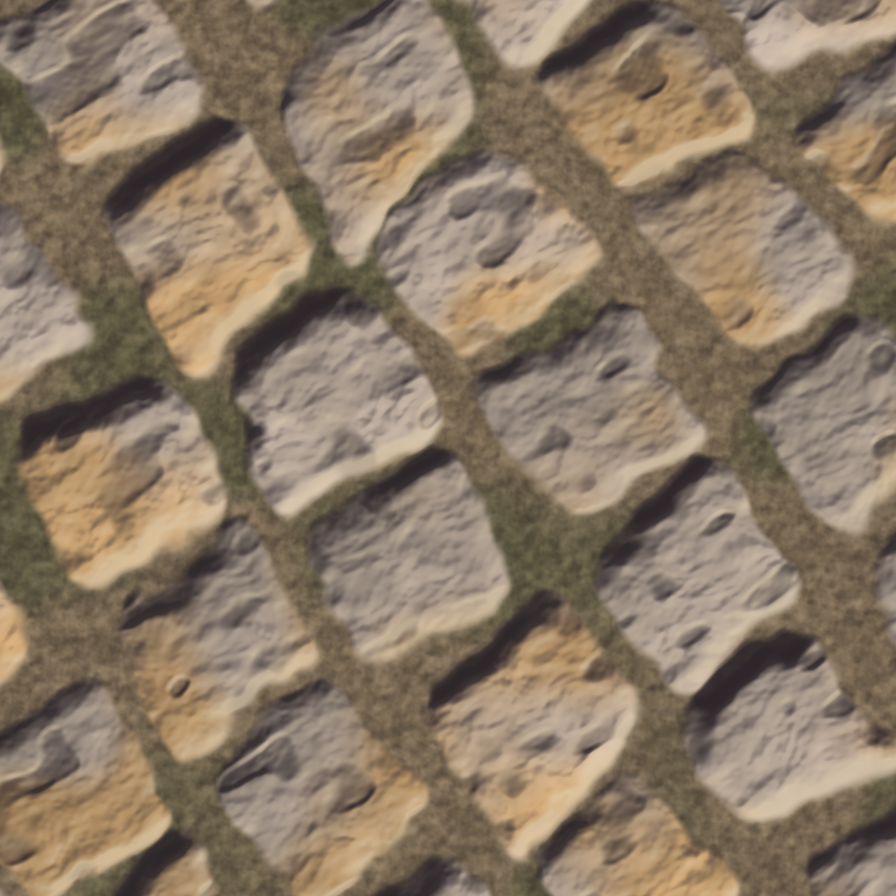
Give the GLSL for this texture, as a three.js fragment shader.

```glsl
// Weathered cobblestones set in slanting columns with earthy joints between them.
// Jittered rounded boxes give a height field; its slope towards a low light and
// a short shadow march shade the rough, pitted stone and the gritty mortar.

varying vec2 vUv;

const vec2 ACROSS = vec2(0.836, 0.549);   // from one column to the next
const vec2 DOWN = vec2(0.549, -0.836);    // along a column, towards the light
const vec2 PITCH = vec2(0.240, 0.215);    // stone spacing on those two axes
const vec2 HALF_SIZE = vec2(0.097, 0.090);
const float CORNER = 0.030;
const float STONE_HEIGHT = 0.030;
const float GRIT_HEIGHT = 0.013;
const float SHADOW_SLOPE = 0.85;
const float RELIEF_STEP = 0.0028;
const float CONTRAST = 0.62;

const vec3 GREY_STONE = vec3(0.68, 0.62, 0.57);
const vec3 OCHRE_STONE = vec3(0.71, 0.57, 0.40);
const vec3 MORTAR = vec3(0.47, 0.405, 0.32);
const vec3 MOSS = vec3(0.36, 0.34, 0.25);
const vec3 SHADOW = vec3(0.17, 0.145, 0.16);
const vec3 HIGHLIGHT = vec3(0.87, 0.80, 0.68);

float hash(vec2 p) {
  vec3 a = fract(p.xyx * 0.1031);
  a += dot(a, a.yzx + 33.33);
  return fract((a.x + a.y) * a.z);
}

float noise(vec2 p) {
  vec2 i = floor(p), f = fract(p);
  f = f * f * (3.0 - 2.0 * f);
  return mix(mix(hash(i), hash(i + vec2(1.0, 0.0)), f.x),
             mix(hash(i + vec2(0.0, 1.0)), hash(i + 1.0), f.x), f.y);
}

float fbm(vec2 p) {
  float sum = 0.0, amp = 0.55;
  for (int i = 0; i < 3; i++) {
    sum += amp * noise(p);
    p = mat2(0.8, 0.6, -0.6, 0.8) * p * 1.9 + 7.3;
    amp *= 0.5;
  }
  return sum;
}

// Ragged outlines: bend space before measuring the stones.
vec2 warp(vec2 p) {
  vec2 broad = vec2(noise(p * 9.0), noise(p * 9.0 + 31.0)) - 0.5;
  vec2 fine = vec2(noise(p * 34.0 + 5.0), noise(p * 34.0 + 57.0)) - 0.5;
  return p + 0.040 * broad + 0.014 * fine;
}

// Nearest stone: x = signed distance, yz = its cell, w = place along the column.
vec4 cobble(vec2 p) {
  p = warp(p);
  vec2 q = vec2(dot(p, ACROSS), dot(p, DOWN)) / PITCH + 20.0;
  vec4 nearest = vec4(1.0);
  for (int i = -1; i <= 1; i++) {
    float column = floor(q.x) + float(i);
    float y = q.y + hash(vec2(column, 3.0));
    for (int j = -1; j <= 1; j++) {
      vec2 id = vec2(column, floor(y) + float(j));
      vec2 rnd = vec2(hash(id + 11.0), hash(id + 47.0));
      vec2 local = (vec2(q.x, y) - id - 0.5 - 0.12 * (rnd - 0.5)) * PITCH;
      local.y += local.x * (0.45 * hash(id + 71.0) - 0.15);
      local.x += local.y * 0.35 * (rnd.y - 0.5);
      vec2 size = HALF_SIZE * (0.87 + 0.21 * rnd.yx);
      size.x *= 1.0 + 1.6 * local.y * (rnd.x - 0.5);
      vec2 e = abs(local) - size + CORNER;
      float d = length(max(e, 0.0)) + min(max(e.x, e.y), 0.0) - CORNER;
      if (d < nearest.x) nearest = vec4(d, id, local.y / size.y);
    }
  }
  return nearest;
}

float stoneMask(float d) { return 1.0 - smoothstep(-0.006, 0.007, d); }

float bodyHeight(vec4 s) {
  float rise = 1.0 - smoothstep(-0.026, 0.010, s.x);
  return STONE_HEIGHT * rise * (0.55 + 0.85 * hash(s.yz + 5.0));
}

// Chipped grain, longer across than down.
vec2 grain(vec2 p) {
  p += 0.012 * vec2(noise(p * 22.0), noise(p * 22.0 + 9.0));
  return vec2(dot(p, ACROSS) * 36.0, dot(p, DOWN) * 60.0) + 40.0;
}

float pits(vec2 p) {
  return smoothstep(0.66, 0.86, noise(grain(p) * 0.55 + 13.0));
}

float relief(vec2 p) {
  vec4 s = cobble(p);
  float stone = stoneMask(s.x);
  float grit = mix(0.55 * fbm(p * 75.0), fbm(grain(p)) - 0.50 * pits(p), stone);
  return bodyHeight(s) + GRIT_HEIGHT * grit;
}

// Darkness cast by taller stones on the side of the light.
float castShadow(vec2 p, float ground) {
  float dark = 0.0;
  for (int i = 1; i <= 6; i++) {
    float t = 0.007 * float(i);
    float over = bodyHeight(cobble(p + DOWN * t)) - ground - t * SHADOW_SLOPE;
    dark = max(dark, smoothstep(-0.003, 0.009, over));
  }
  return dark;
}

void main() {
  vec2 p = vUv;
  vec4 s = cobble(p);
  float stone = stoneMask(s.x);
  vec2 ray = DOWN * RELIEF_STEP;
  float lit = (relief(p - ray) - relief(p + ray)) / (2.0 * RELIEF_STEP);

  // Stone colour: grey to ochre by stone and by stain, warmer at the lit lip.
  float stain = noise(p * 11.0 + 3.0) + 0.7 * hash(s.yz + 23.0) + 0.22 * s.w;
  vec3 rock = mix(GREY_STONE, OCHRE_STONE, smoothstep(0.70, 1.35, stain));
  rock *= 0.90 + 0.16 * hash(s.yz + 37.0) + 0.09 * s.w;
  rock *= 0.86 + 0.28 * fbm(grain(p) * 0.8 + 5.0);
  rock = mix(rock, SHADOW, 0.38 * pits(p));

  // Joint colour: brown earth with mossy patches and grit.
  vec3 earth = mix(MORTAR, MOSS, smoothstep(0.45, 0.80, noise(p * 8.0 + 19.0)));
  earth *= 0.72 + 0.56 * fbm(p * 95.0 + 2.0);

  // Light, crevices and cast shadow.
  vec3 color = mix(earth, rock, stone);
  float glow = clamp(lit * CONTRAST, -0.85, 0.75);
  color = mix(color, SHADOW, max(-glow, 0.0));
  color = mix(color, HIGHLIGHT, max(glow, 0.0) * mix(0.40, 0.85, stone));
  color = mix(color, SHADOW, 0.88 * castShadow(p, bodyHeight(s)));
  gl_FragColor = vec4(color, 1.0);
}
```
